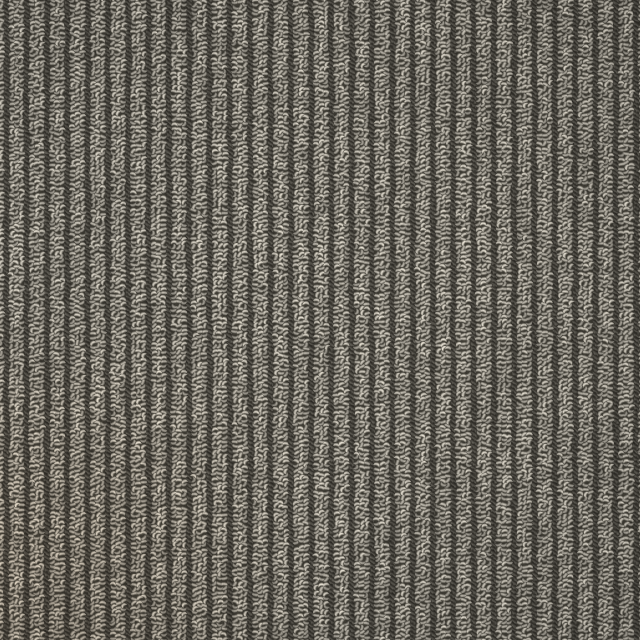
This texture is drawn by a WebGL 1 fragment shader. Its source:

```glsl
precision highp float;

uniform vec2 u_resolution;

const float RIBS = 31.5;         // ribs across the canvas
const float FIRST_GROOVE = 0.31; // offset of the first groove, in ribs
const float RIB_WIDTH = 0.74;    // share of a repeat covered by loops
const float LOOP_COLUMNS = 3.0;  // yarn loops across one rib
const float LOOP_ROWS = 140.0;   // yarn loops down the canvas
const float TWIST_ROWS = 150.0;  // twisted strands down a groove

const vec3 GROOVE_DARK = vec3(0.17, 0.16, 0.14);
const vec3 GROOVE_LIGHT = vec3(0.37, 0.36, 0.33);
const vec3 YARN_GAP = vec3(0.24, 0.23, 0.20);
const vec3 YARN_CREST = vec3(0.76, 0.74, 0.695);
const vec3 WARM_TINT = vec3(1.02, 0.995, 0.97);

float hash(vec2 p) {
  vec3 q = fract(vec3(p.xyx) * 0.1031);
  q += dot(q, q.yzx + 33.33);
  return fract((q.x + q.y) * q.z);
}

vec2 gradient(vec2 cell) {
  float a = 6.2832 * hash(cell);
  return vec2(cos(a), sin(a));
}

float gradientNoise(vec2 p) {
  vec2 i = floor(p);
  vec2 f = p - i;
  vec2 w = f * f * f * (f * (f * 6.0 - 15.0) + 10.0);
  vec2 e = vec2(1.0, 0.0);
  float low = mix(dot(gradient(i), f), dot(gradient(i + e), f - e), w.x);
  float high = mix(dot(gradient(i + e.yx), f - e.yx),
                   dot(gradient(i + 1.0), f - 1.0), w.x);
  return mix(low, high, w.y);
}

// Distance to a short strand, turned by angle and bent into a hook.
float strandDistance(vec2 p, float angle, float bend, float halfLength) {
  float c = cos(angle);
  float s = sin(angle);
  vec2 q = vec2(c * p.x + s * p.y, c * p.y - s * p.x);
  q.y += bend * (q.x * q.x - 0.08);
  q.x -= clamp(q.x, -halfLength, halfLength);
  return length(q);
}

// Highest yarn loop at a point: x is its height, y its own tone.
vec2 yarnLoops(vec2 p, float rib, float blur) {
  vec2 best = vec2(0.0, 0.5);
  float column = floor(p.x);
  for (int i = -1; i <= 1; i++) {
    float c = column + float(i);
    if (c < 0.0 || c >= LOOP_COLUMNS) continue;
    float id = rib * LOOP_COLUMNS + c + 20.0;
    float shift = hash(vec2(id, 7.0));
    float row = floor(p.y + shift);
    for (int j = -1; j <= 1; j++) {
      vec2 key = vec2(id, row + float(j) + 20.0);
      float turn = hash(key + 31.7);
      float tone = hash(key + 73.1);
      vec2 jitter = vec2(hash(key), hash(key + 11.3)) - 0.5;
      vec2 center = vec2(c + 0.5, row + float(j) + 0.5 - shift);
      center += jitter * vec2(0.2, 0.3);
      float angle = mix(-0.5, 1.3, turn);
      float bend = (tone - 0.5) * 1.8;
      float d = strandDistance(p - center, angle, bend, 0.36);
      float height = 1.0 - smoothstep(0.0, 0.42 + blur, d);
      height *= 0.8 + 0.2 * tone;
      if (height > best.x) best = vec2(height, tone);
    }
  }
  return best;
}

vec3 grooveColor(float y, float across, float grain) {
  float twist = 0.5 + 0.5 * sin(6.2832 * (y * TWIST_ROWS + across * 3.0) + grain * 2.0);
  return mix(GROOVE_DARK, GROOVE_LIGHT, 0.15 + 0.65 * twist + 0.25 * grain);
}

// Loops lean into shade at both sides of the rib.
vec3 yarnColor(vec2 loop, float side) {
  vec3 color = mix(YARN_GAP, YARN_CREST, loop.x);
  return color * (0.93 + 0.18 * loop.y) * (1.0 - 0.14 * side * side);
}

// Soft falloff toward the corners and right edge.
float roomLight(vec2 uv) {
  vec2 d = uv - vec2(0.44, 0.52);
  return 1.03 - 0.22 * dot(d, d) + 0.04 * (1.0 - smoothstep(0.0, 0.06, uv.x));
}

void main() {
  vec2 uv = gl_FragCoord.xy / u_resolution;
  float wobble = 0.07 * gradientNoise(uv * vec2(RIBS, 22.0));
  float x = uv.x * RIBS - FIRST_GROOVE + wobble;
  float rib = floor(x);
  float u = x - rib - 0.5;
  float pixel = RIBS / u_resolution.x;

  // Ribs of looped yarn between twisted grooves
  vec2 p = vec2((u / RIB_WIDTH + 0.5) * LOOP_COLUMNS, uv.y * LOOP_ROWS);
  vec2 loop = yarnLoops(p, rib, 0.4 * LOOP_ROWS / u_resolution.y);
  float grain = gradientNoise(uv * vec2(260.0, 190.0));
  float across = u - sign(u) * 0.5;
  vec3 groove = grooveColor(uv.y, across, grain);
  float edge = RIB_WIDTH * 0.5;
  float inside = 1.0 - smoothstep(edge - 0.6 * pixel, edge + 0.6 * pixel, abs(u));
  float cover = max(inside, smoothstep(0.1, 0.6, loop.x));
  vec3 color = mix(groove, yarnColor(loop, min(abs(u) / edge, 1.0)), cover);

  // Uneven wear and lighting
  color *= 1.0 + 0.04 * gradientNoise(uv * 9.0) + 0.15 * grain;
  float warm = (1.0 - smoothstep(0.0, 0.6, uv.x)) * (1.0 - smoothstep(0.1, 0.6, uv.y));
  color *= mix(vec3(1.0), WARM_TINT, warm) * roomLight(uv);
  gl_FragColor = vec4(clamp(color, 0.0, 1.0), 1.0);
}
```
